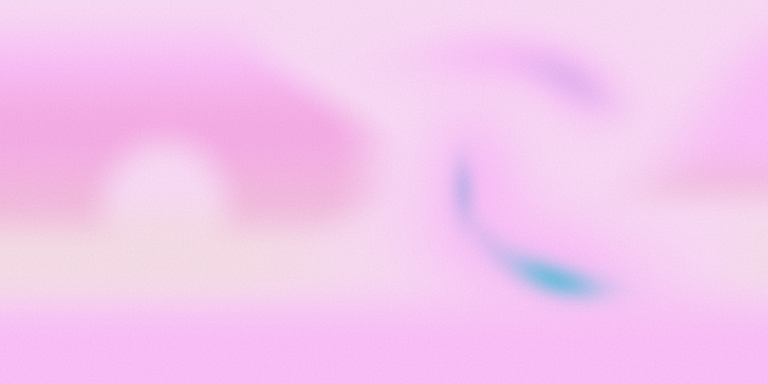
Reproduce this background procedurally as a WebGL 2 fragment shader.

```glsl
#version 300 es
precision highp float;
// Soft pastel backdrop: a broad pink arch, a wedge and curved lilac strokes
// on a pale ground. Each shape is a blurred mask or a bent Gaussian glow,
// mixed in from back to front and finished with fine gradient-noise grain.

uniform vec2 u_resolution;
out vec4 fragColor;

const vec3 PALE   = vec3(0.965, 0.845, 0.950);
const vec3 PINK   = vec3(0.970, 0.740, 0.960);
const vec3 ROSE   = vec3(0.953, 0.670, 0.890);
const vec3 BLUSH  = vec3(0.940, 0.735, 0.860);
const vec3 CREAM  = vec3(0.948, 0.855, 0.885);
const vec3 VIOLET = vec3(0.875, 0.690, 0.930);
const vec3 BLUE   = vec3(0.760, 0.690, 0.910);
const vec3 TEAL   = vec3(0.450, 0.735, 0.860);

vec2 hashGradient(vec2 cell) {
    vec3 h = fract(cell.xyx * vec3(0.1031, 0.1030, 0.0973));
    h += dot(h, h.yzx + 33.33);
    return 2.0 * fract((h.xx + h.yz) * h.zy) - 1.0;
}

float gradientNoise(vec2 p) {
    vec2 cell = floor(p), f = fract(p);
    vec2 w = f * f * f * (f * (f * 6.0 - 15.0) + 10.0);
    vec2 e = vec2(0.0, 1.0);
    float a = dot(hashGradient(cell), f);
    float b = dot(hashGradient(cell + e.yx), f - e.yx);
    float c = dot(hashGradient(cell + e.xy), f - e.xy);
    float d = dot(hashGradient(cell + e.yy), f - e.yy);
    return mix(mix(a, b, w.x), mix(c, d, w.x), w.y);
}

// Gaussian ellipse turned by angle, its long axis bent into a parabola.
float glow(vec2 p, vec2 centre, vec2 radii, float angle, float bend) {
    float c = cos(angle), s = sin(angle);
    vec2 q = mat2(c, -s, s, c) * (p - centre);
    q.y -= bend * q.x * q.x;
    q /= radii;
    return exp(-dot(q, q));
}

// Soft band between a lower and an upper edge, each given as (start, end).
float softBand(float v, vec2 lower, vec2 upper) {
    return smoothstep(lower.x, lower.y, v) * (1.0 - smoothstep(upper.x, upper.y, v));
}

vec3 ground(vec2 p) {
    vec3 col = mix(PINK, PALE, smoothstep(0.10, 0.31, p.y));
    float band = softBand(p.y, vec2(0.16, 0.32), vec2(0.36, 0.54));
    float sides = 1.0 - smoothstep(0.55, 1.15, p.x) + 0.7 * smoothstep(1.8, 2.05, p.x);
    return mix(col, CREAM, band * sides * 0.9);
}

vec3 arch(vec3 col, vec2 p) {
    float edge = mix(1.0, 0.70, smoothstep(0.62, 0.92, p.y));
    edge -= 0.10 * (1.0 - smoothstep(0.34, 0.52, p.y));
    float mask = softBand(p.y, vec2(0.34, 0.48), vec2(0.80, 1.01));
    mask *= 1.0 - smoothstep(edge - 0.15, edge + 0.07, p.x);
    // Pale round opening under the arch.
    float hole = length((p - vec2(0.43, 0.45)) / vec2(1.0, 1.1));
    mask *= smoothstep(0.09, 0.23, hole);
    vec3 tint = mix(BLUSH, ROSE, smoothstep(0.42, 0.66, p.y));
    tint = mix(tint, PINK, smoothstep(0.66, 0.88, p.y));
    return mix(col, tint, mask);
}

vec3 wedge(vec3 col, vec2 p) {
    float edge = 1.58 + 0.75 * (p.y - 0.53);
    float mask = smoothstep(edge - 0.04, edge + 0.27, p.x);
    mask *= softBand(p.y, vec2(0.42, 0.56), vec2(0.82, 1.06));
    return mix(col, mix(BLUSH, PINK, smoothstep(0.46, 0.66, p.y)), mask);
}

vec3 strokes(vec3 col, vec2 p) {
    // Upper stroke, curling down at its right end.
    col = mix(col, PINK, 0.95 * glow(p, vec2(1.33, 0.845), vec2(0.25, 0.070), -0.12, -0.5));
    col = mix(col, PINK, 0.70 * glow(p, vec2(1.50, 0.760), vec2(0.12, 0.085), -0.7, 0.0));
    col = mix(col, VIOLET, 0.75 * glow(p, vec2(1.48, 0.795), vec2(0.12, 0.045), -0.5, -0.6));
    // Lower sweep: upright body, then a foot reaching right.
    float body = glow(p, vec2(1.24, 0.51), vec2(0.13, 0.21), 0.12, 0.0);
    float foot = glow(p, vec2(1.44, 0.31), vec2(0.31, 0.14), -0.30, 0.0);
    col = mix(col, PINK, 1.0 - (1.0 - body) * (1.0 - foot));
    // Cool cores lying along the sweep.
    col = mix(col, BLUE, 0.85 * glow(p, vec2(1.207, 0.505), vec2(0.030, 0.080), 0.04, 0.0));
    col = mix(col, BLUE, 0.35 * glow(p, vec2(1.28, 0.36), vec2(0.12, 0.035), -0.85, 0.4));
    return mix(col, TEAL, 0.95 * glow(p, vec2(1.445, 0.272), vec2(0.115, 0.040), -0.32, 0.8));
}

void main() {
    // Canvas spans two units across and one unit up.
    vec2 p = gl_FragCoord.xy / u_resolution * vec2(2.0, 1.0);
    vec3 col = strokes(wedge(arch(ground(p), p), p), p);
    col += 0.022 * gradientNoise(p * 171.3);
    fragColor = vec4(clamp(col, 0.0, 1.0), 1.0);
}
```
